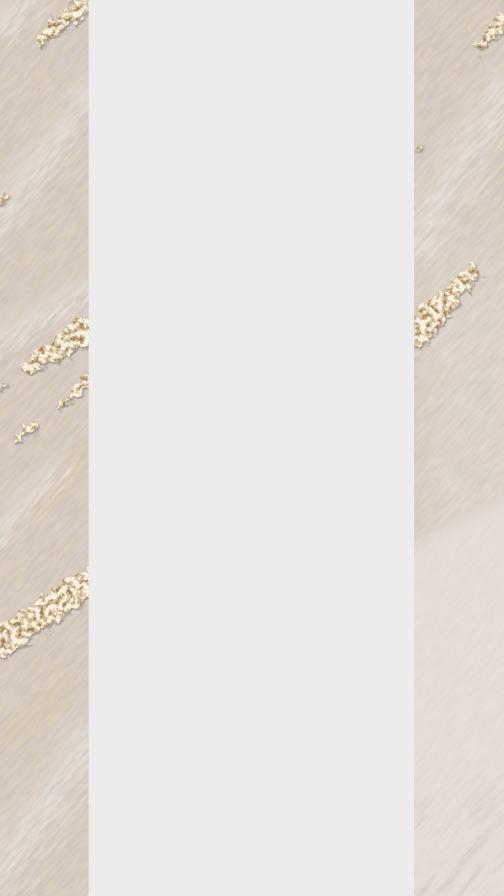
Write a WebGL 2 fragment shader that draws this background.

```glsl
#version 300 es
precision highp float;

uniform vec2 u_resolution;
out vec4 fragColor;

#define PANEL_LEFT 17.6
#define PANEL_RIGHT 82.15
#define PANEL_COLOR vec3(0.926)
#define BEIGE vec3(0.845, 0.795, 0.738)
#define GREIGE vec3(0.835, 0.793, 0.760)
#define PALE vec3(0.893, 0.866, 0.840)
#define WARM vec3(0.855, 0.785, 0.685)
#define GOLD_DARK vec3(0.62, 0.50, 0.33)
#define GOLD_MID vec3(0.83, 0.75, 0.62)
#define GOLD_LIGHT vec3(0.98, 0.95, 0.88)
#define BRUSH_DEPTH 0.035
#define FLAKE_RAGGED 1.5

// Positions are in percent of the canvas width: x 0..100, y 0..177.8
const vec4 FLAKES[10] = vec4[](
    vec4(8.3, 170.1, 17.1, 177.3), vec4(0.0, 138.0, 0.9, 138.9),
    vec4(5.6, 105.1, 17.1, 112.3), vec4(12.0, 97.5, 17.6, 102.3),
    vec4(3.0, 91.0, 6.7, 93.0), vec4(0.0, 101.0, 0.9, 101.4),
    vec4(0.0, 50.5, 17.6, 62.3), vec4(95.1, 168.5, 100.0, 173.8),
    vec4(82.6, 112.0, 93.8, 123.8), vec4(83.2, 148.3, 83.4, 148.5));
const vec2 FLAKE_RADII[10] = vec2[](
    vec2(1.0, 1.8), vec2(0.9, 0.5), vec2(1.1, 2.8), vec2(0.5, 1.1), vec2(0.6, 0.8),
    vec2(0.7, 0.5), vec2(2.9, 2.6), vec2(0.7, 1.6), vec2(3.0, 1.3), vec2(0.5, 0.4));

const vec4 STROKES[6] = vec4[](
    vec4(0.0, 135.0, 17.6, 159.0), vec4(0.0, 110.6, 17.6, 121.0),
    vec4(0.0, 72.5, 11.6, 85.0), vec4(0.0, 5.0, 17.6, 31.0),
    vec4(82.0, 130.0, 100.0, 160.0), vec4(0.0, 173.0, 6.0, 178.0));
const float STROKE_WIDTHS[6] = float[](4.5, 3.5, 3.0, 5.5, 6.0, 4.0);

vec2 hashGradient(vec2 cell) {
    vec3 h = fract(cell.xyx * vec3(0.1031, 0.1030, 0.0973));
    h += dot(h, h.yzx + 33.33);
    float angle = 6.2832 * fract((h.x + h.y) * h.z);
    return vec2(cos(angle), sin(angle));
}

float gradientNoise(vec2 p) {
    vec2 i = floor(p), f = fract(p);
    vec2 s = f * f * f * (f * (f * 6.0 - 15.0) + 10.0);
    vec2 e = vec2(0.0, 1.0);
    float low = mix(dot(hashGradient(i), f), dot(hashGradient(i + e.yx), f - e.yx), s.x);
    float high = mix(dot(hashGradient(i + e.xy), f - e.xy), dot(hashGradient(i + e.yy), f - e.yy), s.x);
    return mix(low, high, s.y);
}

float fbm(vec2 p) {
    float sum = 0.0, amplitude = 1.0;
    for (int i = 0; i < 4; i++) {
        sum += amplitude * gradientNoise(p);
        p = mat2(1.6, 1.2, -1.2, 1.6) * p + 7.3;
        amplitude *= 0.5;
    }
    return sum;
}

// Capsule whose radius changes from end to end
float taperedCapsule(vec2 p, vec4 ends, vec2 radii) {
    vec2 pa = p - ends.xy, ba = ends.zw - ends.xy;
    float h = clamp(dot(pa, ba) / dot(ba, ba), 0.0, 1.0);
    return length(pa - ba * h) - mix(radii.x, radii.y, h);
}

float softStroke(vec2 p, vec4 ends, float width) {
    return smoothstep(width, -width, taperedCapsule(p, ends, vec2(width * 0.5)));
}

float flakeDistance(vec2 p) {
    float d = 1e3;
    for (int i = 0; i < 10; i++) {
        float ragged = FLAKE_RAGGED * min(FLAKE_RADII[i].y, 1.0);
        d = min(d, taperedCapsule(p, FLAKES[i], FLAKE_RADII[i]) + ragged * fbm(p * 0.55));
    }
    return d;
}

// Diagonal paint layers with dry brush grain
vec3 paint(vec2 p) {
    vec2 along = mat2(0.67, -0.74, 0.74, 0.67) * p;
    float streaks = fbm(along * vec2(0.07, 0.45));
    float grain = fbm(along * vec2(0.22, 1.3) + 40.0);
    vec2 warped = p + 3.0 * vec2(streaks, grain);
    vec3 color = mix(BEIGE, GREIGE, smoothstep(-0.4, 0.5, streaks));
    color = mix(color, PALE, 0.42 * smoothstep(78.0, 90.0, p.x) * smoothstep(150.0, 110.0, p.y));
    float warm = max(softStroke(warped, vec4(8.0, 76.0, 17.6, 90.0), 2.5),
                     softStroke(warped, vec4(0.0, 30.0, 12.0, 41.0), 3.5));
    color = mix(color, WARM, 0.65 * warm);
    float pale = 0.0;
    for (int i = 0; i < 6; i++)
        pale = max(pale, softStroke(warped, STROKES[i], STROKE_WIDTHS[i]));
    float edge = 69.4 + 0.48 * (p.x - 82.0);
    float field = smoothstep(82.0, 82.1, p.x + 1.0) * smoothstep(2.5, -2.5, warped.y - edge);
    field *= 1.0 - smoothstep(32.0, 8.0, p.y) * smoothstep(-0.1, 0.4, streaks) * 0.8;
    color = mix(color, PALE, max(pale * (0.8 + 0.4 * grain), field));
    return color + BRUSH_DEPTH * grain * (1.0 - 0.6 * field);
}

// Crumpled leaf: dark creases, mid tone and bright facets
vec3 goldLeaf(vec2 p) {
    float facets = fbm(p * 0.9 + 13.0);
    vec3 color = mix(GOLD_DARK, GOLD_MID, smoothstep(-0.6, -0.1, facets));
    return mix(color, GOLD_LIGHT, smoothstep(-0.15, 0.25, facets));
}

void main() {
    vec2 p = gl_FragCoord.xy / u_resolution * vec2(100.0, 177.78);
    float pixel = 100.0 / u_resolution.x;

    vec3 color = paint(p);
    float shadow = smoothstep(0.6, -0.4, flakeDistance(p + vec2(-0.25, 0.35)));
    color *= 1.0 - 0.22 * shadow;
    float leaf = smoothstep(pixel, -pixel, flakeDistance(p));
    color = mix(color, goldLeaf(p), leaf);

    float inside = min(p.x - PANEL_LEFT, PANEL_RIGHT - p.x);
    color = mix(color, PANEL_COLOR, clamp(inside / pixel + 0.5, 0.0, 1.0));
    fragColor = vec4(color, 1.0);
}
```
